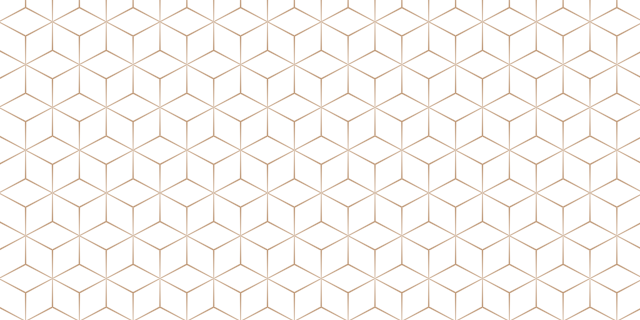
This pattern is drawn by a Shadertoy shader. Its source:

```glsl
// Fine bronze outlines of tumbling blocks on white: a rhombille tiling.
// Six tapered edges leave each hub; the hubs lie on two interleaved
// rectangular grids, and each cell is folded into one quadrant.

#define HUB_STEP_X 0.16797            // hub spacing along a row, canvas heights
#define ROW_STEP 0.13372              // distance between hub rows
#define HUB_ORIGIN vec2(0.0800, 0.7982)
#define HALF_WIDTH_HUB 0.00125        // half line width at a hub
#define HALF_WIDTH_JOINT 0.00205      // half line width at a three-way joint
#define SOFTNESS 0.8                  // edge filter radius in output samples
#define UPRIGHT_FADE 0.32             // paling of upright edges at the hub
#define SLANT_FADE 0.14               // paling of slanted edges at the hub
#define BRONZE vec3(0.73, 0.57, 0.43)
#define PAPER vec3(1.0)

// Ink of an edge from the hub at zero to a joint, thinner and paler at the hub.
float edgeInk(vec2 p, vec2 joint, float fade, float blur) {
    float along = clamp(dot(p, joint) / dot(joint, joint), 0.0, 1.0);
    float dist = length(p - along * joint);
    float halfWidth = mix(HALF_WIDTH_HUB, HALF_WIDTH_JOINT, along);
    // The difference of two ramps keeps hairlines at their true weight.
    float coverage = smoothstep(-blur, blur, dist + halfWidth)
                   - smoothstep(-blur, blur, dist - halfWidth);
    return coverage * (1.0 - fade * (1.0 - along));
}

// All edges around one rectangular grid of hubs.
float hubGridInk(vec2 p, float blur) {
    vec2 cell = vec2(HUB_STEP_X, 2.0 * ROW_STEP);
    vec2 q = abs((fract(p / cell + 0.5) - 0.5) * cell);
    vec2 uprightJoint = vec2(0.0, ROW_STEP * 2.0 / 3.0);
    vec2 slantJoint = vec2(HUB_STEP_X * 0.5, ROW_STEP / 3.0);
    return max(edgeInk(q, uprightJoint, UPRIGHT_FADE, blur),
               edgeInk(q, slantJoint, SLANT_FADE, blur));
}

void mainImage(out vec4 fragColor, in vec2 fragCoord) {
    vec2 p = fragCoord / iResolution.y - HUB_ORIGIN;
    float blur = SOFTNESS / iResolution.y;

    // Alternate rows are shifted by half a hub step.
    vec2 rowShift = vec2(HUB_STEP_X * 0.5, ROW_STEP);
    float ink = max(hubGridInk(p, blur), hubGridInk(p - rowShift, blur));

    fragColor = vec4(mix(PAPER, BRONZE, ink), 1.0);
}
```
